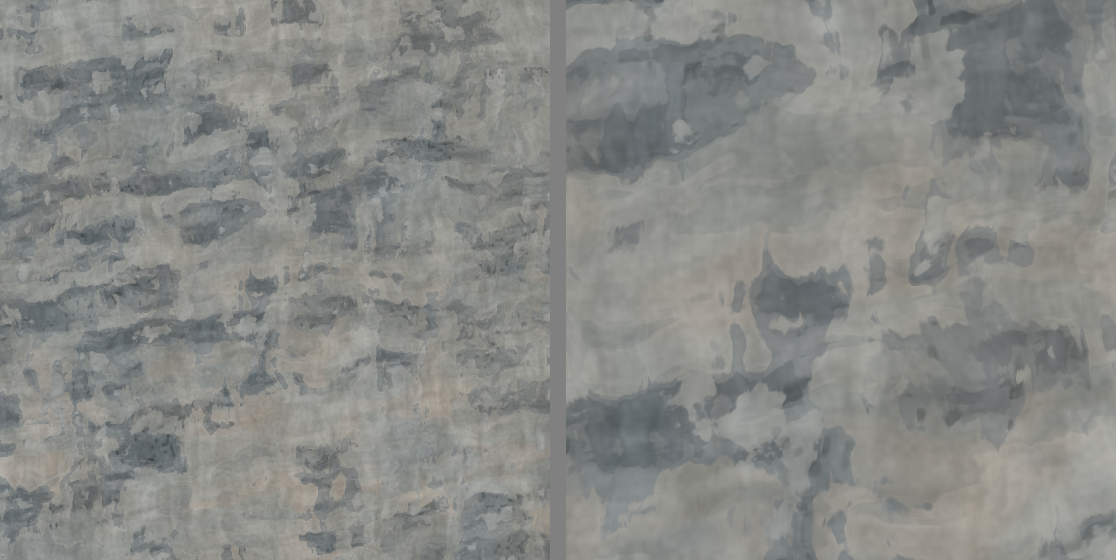
Left: the whole. Right: its middle third, enlarged.
This texture is drawn by a WebGL 1 fragment shader. Its source:

```glsl
precision highp float;
// Weathered grey plaster: ragged slate patches crossed by pale, uneven trowel bands.
uniform vec2 u_resolution;

#define TILT 0.13
#define PATCH_SCALE vec2(10.0, 19.0)
#define BAND_COUNT vec2(6.5, 10.5)
#define BAND_DEPTH 0.2
#define PATCH_LEVEL 0.495
#define DEEP_LEVEL 0.635
#define EDGE 0.03
#define LIGHT vec3(0.603, 0.600, 0.574)
#define VEIL vec3(0.540, 0.547, 0.527)
#define SLATE vec3(0.474, 0.484, 0.480)
#define DEEP vec3(0.408, 0.425, 0.426)
#define GRAIN 0.03

float hash(vec2 p) {
  vec3 q = fract(p.xyx * 0.1031);
  q += dot(q, q.yzx + 33.33);
  return fract((q.x + q.y) * q.z);
}

float noise(vec2 p) {
  vec2 i = floor(p), f = fract(p);
  f = f * f * f * (f * (f * 6.0 - 15.0) + 10.0);
  vec2 e = vec2(1.0, 0.0);
  return mix(mix(hash(i), hash(i + e), f.x),
             mix(hash(i + e.yx), hash(i + e.xx), f.x), f.y);
}

float fbm(vec2 p) {
  float sum = 0.0, amp = 0.516;
  for (int i = 0; i < 5; i++) {
    sum += amp * noise(p);
    p = p * 2.03 + vec2(17.3, 9.1);
    amp *= 0.5;
  }
  return sum;
}

// Soft stripe, one per unit of x
float band(float x, float width) {
  return 1.0 - smoothstep(width * 0.5, width, abs(fract(x) - 0.5));
}

float layer(float level, float height) {
  return smoothstep(level - EDGE, level + EDGE, height);
}

// Broken grid of pale bands with wandering spacing
float trowelBands(vec2 s) {
  float x = s.x * BAND_COUNT.x + 0.5 * noise(s * vec2(5.0, 2.0) + 3.0);
  float y = s.y * BAND_COUNT.y + 0.9 * noise(s * vec2(2.0, 6.0) + 31.0);
  float upright = band(x, 0.15) * smoothstep(0.2, 0.5, noise(s * vec2(6.5, 4.0) + 50.0));
  float level = band(y, 0.22) * smoothstep(0.2, 0.55, noise(s * vec2(4.0, 10.0) + 80.0));
  return max(upright, level);
}

void main() {
  vec2 p = gl_FragCoord.xy / u_resolution.y;

  // Leaning surface coordinates with hand-made wobble
  vec2 s = vec2(p.x + 0.05 * p.y, p.y - TILT * p.x) + 2.0;
  s += 0.035 * (vec2(fbm(p * 14.0 + 5.0), fbm(p * 14.0 + 45.0)) - 0.5);

  // Height fields
  float bands = trowelBands(s);
  float broad = fbm(s * vec2(1.8, 3.8) + 12.0) - 0.5;
  float uprightStroke = fbm(s * vec2(75.0, 22.0)) - 0.5;
  float levelStroke = fbm(s * vec2(18.0, 75.0) + 7.0) - 0.5;
  float height = fbm(s * PATCH_SCALE) + 0.35 * broad
               + 0.55 * uprightStroke - BAND_DEPTH * bands;
  float film = fbm(s * vec2(8.0, 17.0) + 70.0) + 0.25 * broad
             + 0.4 * levelStroke - 0.1 * bands;

  // Paint layers, pale to dark
  vec3 color = mix(LIGHT, VEIL, 0.9 * layer(0.51, film));
  float slate = layer(PATCH_LEVEL, height);
  color = mix(color, SLATE, 0.88 * slate);
  color = mix(color, DEEP, 0.85 * layer(DEEP_LEVEL, height - 0.35 * levelStroke));

  // Thin pale scrapes left inside the patches
  float scrape = layer(0.64, fbm(s * vec2(26.0, 30.0) + 150.0) + 0.3 * uprightStroke);
  color = mix(color, LIGHT, 0.7 * scrape * slate);

  // Softer contrast on the right, cool wash on the left, warm stains below
  color = mix(color, VEIL, 0.3 * smoothstep(0.5, 1.0, p.x));
  float cool = smoothstep(0.4, 0.7, fbm(p * vec2(7.0, 6.0) + 90.0) + 0.2 - 0.35 * p.x);
  color += 0.4 * cool * vec3(-0.032, -0.004, 0.024);
  float warm = smoothstep(0.55, 0.7, fbm(s * vec2(9.0, 16.0) + 120.0)) * (1.0 - slate);
  color += warm * smoothstep(0.9, 0.2, p.y) * vec3(0.035, 0.012, 0.0);

  // Brush marks, dark chips in the patches, fine grain
  color += 0.15 * uprightStroke + 0.12 * levelStroke;
  float chips = smoothstep(0.68, 0.9, noise(s * vec2(150.0, 115.0)))
              * smoothstep(0.5, 0.75, noise(s * vec2(12.0, 17.0) + 60.0));
  color -= 0.08 * chips * slate;
  color += GRAIN * (noise(p * 230.0) - 0.5);

  gl_FragColor = vec4(color, 1.0);
}
```
